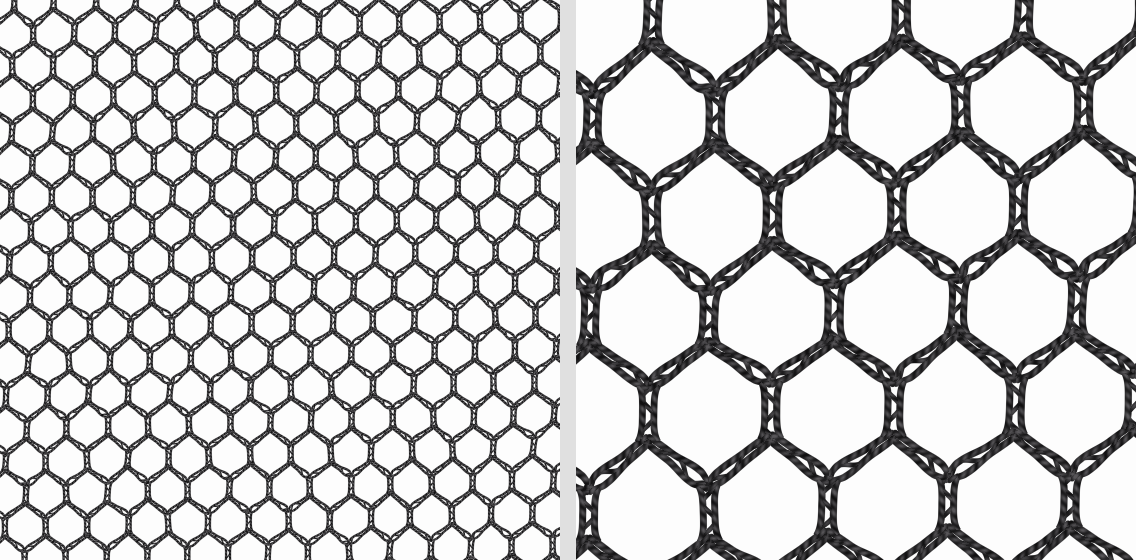
Left: the whole. Right: its middle third, enlarged.
Write a three.js fragment shader that draws this pattern.

```glsl
// Black knitted mesh on white: staggered upright struts joined by slanted cords.
// Each cord is two rails with a thread laced between them; joints are jittered
// by a hash, and gradient noise warps the net and mottles the yarn.
varying vec2 vUv;

const float PITCH = 0.0724;                   // strut spacing, in canvas widths
const float ROW = 0.812;                      // row spacing, in pitches
const float HALF_STRUT = 0.22;
const float YARN = 0.029;                     // yarn radius, in pitches
const vec2 ANCHOR = vec2(0.487, 0.482);       // centre of one strut
const vec2 SKEW = vec2(0.017, 0.028);         // lean of columns, tilt of rows
const vec3 STRUT_SPREAD = vec3(0.049, 0.030, 0.0);
const vec3 SLANT_SPREAD = vec3(0.033, -0.010, 0.024);
const vec3 PAPER = vec3(0.992);
const vec3 YARN_DARK = vec3(0.065, 0.063, 0.067);
const vec3 YARN_LIGHT = vec3(0.345, 0.338, 0.350);

vec2 hash2(vec2 c) {
  vec2 k = vec2(dot(c, vec2(127.1, 311.7)), dot(c, vec2(269.5, 183.3)));
  return fract(sin(k) * 43758.5) * 2.0 - 1.0;
}

float gradientNoise(vec2 p) {
  vec2 i = floor(p), f = fract(p);
  vec2 w = f * f * f * (f * (f * 6.0 - 15.0) + 10.0);
  vec2 e = vec2(0.0, 1.0);
  float low = mix(dot(hash2(i), f), dot(hash2(i + e.yx), f - e.yx), w.x);
  float high = mix(dot(hash2(i + e.xy), f - e.xy), dot(hash2(i + e.yy), f - e.yy), w.x);
  return mix(low, high, w.y);
}

// Upper (side = 1) or lower (side = -1) end of a strut.
vec2 joint(vec2 id, float side) {
  vec2 centre = vec2(id.x + 0.5 * mod(id.y, 2.0), id.y * ROW);
  return centre + vec2(0.0, side * HALF_STRUT) + 0.022 * hash2(id + side * 0.37);
}

// Keeps the nearer of two (distance, ply shade) pairs.
vec2 nearer(vec2 a, vec2 b) {
  return a.x < b.x ? a : b;
}

// Yarn along a curve; q = (across, along), past = overshoot beyond the ends.
vec2 yarn(vec2 q, float path, float slope, float past, float radius) {
  float across = (q.x - path) / sqrt(1.0 + slope * slope);
  float ply = 0.5 + 0.5 * sin(q.y * 75.0 + across * 60.0);
  return vec2(length(vec2(across, past)) - radius, ply);
}

// Laced cord from a to b; spread = (base, extra at ends, bulge near b).
vec2 cord(vec2 p, vec2 a, vec2 b, vec3 spread, float waves, float seed) {
  vec2 axis = b - a;
  float len = length(axis);
  axis /= len;
  vec2 q = vec2(dot(p - a, vec2(axis.y, -axis.x)), dot(p - a, axis));
  float past = max(max(-q.y, q.y - len), 0.0);
  float t = clamp(q.y / len, 0.0, 1.0);
  float u = 2.0 * t - 1.0;
  float bulge = smoothstep(0.35, 0.75, t) * (1.0 - smoothstep(0.8, 1.0, t));
  float gap = spread.x + spread.y * u * u * u * u
            + spread.z * bulge * (1.0 + 0.5 * seed);

  float freq = waves * 3.14159 / len;
  float phase = freq * q.y + seed * 1.5;
  vec2 lace = yarn(q, gap * sin(phase), gap * freq * cos(phase), past, YARN * 0.72);
  vec2 rails = nearer(yarn(q, gap, 0.0, past, YARN),
                      yarn(q, -gap, 0.0, past, YARN));
  return nearer(rails, lace);
}

// One strut and the two slanted cords hanging from its lower end.
vec2 knot(vec2 p, vec2 id) {
  vec2 top = joint(id, 1.0), foot = joint(id, -1.0);
  vec2 seed = hash2(id + 7.3);
  vec2 rightId = vec2(id.x + mod(id.y, 2.0), id.y - 1.0);
  vec2 leftId = rightId - vec2(1.0, 0.0);
  vec2 strut = cord(p, top, foot, STRUT_SPREAD, 3.0, seed.x);
  vec2 left = cord(p, foot, joint(leftId, 1.0), SLANT_SPREAD, 3.0, seed.y);
  vec2 right = cord(p, foot, joint(rightId, 1.0), SLANT_SPREAD, 3.0, -seed.x);
  return nearer(strut, nearer(left, right));
}

vec2 net(vec2 p) {
  vec2 best = vec2(10.0, 0.0);
  float baseRow = floor(p.y / ROW);
  for (int j = 0; j < 2; j++) {
    float row = baseRow + float(j);
    float column = floor(p.x - 0.5 * mod(row, 2.0) + 0.5);
    for (int i = -1; i <= 1; i++) {
      best = nearer(best, knot(p, vec2(column + float(i), row)));
    }
  }
  return best;
}

void main() {
  // Lattice space with a gentle stretch of the fabric
  vec2 c = (vUv - ANCHOR) / PITCH;
  vec2 p = c - SKEW * c.yx;
  p += 0.05 * vec2(gradientNoise(c * 0.4), gradientNoise(c * 0.4 + 31.7));
  float pixel = fwidth(c.y);

  // Rounded, plied yarn with fibre mottling
  vec2 mesh = net(p);
  float roundness = clamp(-mesh.x / YARN, 0.0, 1.0);
  float mottle = gradientNoise(p * vec2(17.0, 13.0));
  float light = 0.15 + 0.55 * roundness * mesh.y + 0.25 * mesh.y + 0.55 * mottle;
  vec3 thread = mix(YARN_DARK, YARN_LIGHT, clamp(light, 0.0, 1.0));

  float cover = 1.0 - smoothstep(-0.7 * pixel, 0.7 * pixel, mesh.x);
  gl_FragColor = vec4(mix(PAPER, thread, cover), 1.0);
}
```
